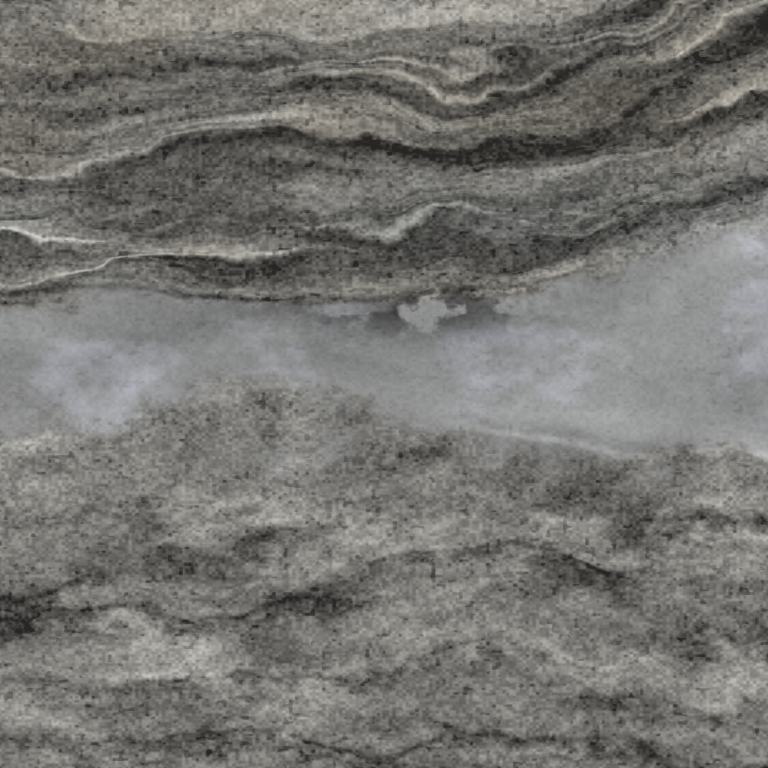
A WebGL 1 fragment shader for this texture:

```glsl
precision highp float;
// Layered grey stone slab: a dark striated upper zone, a pale smooth band and
// a grainy lower zone with dark wavy veins. Stretched fractal noise is sampled
// in folded, warped layer coordinates; seams and veins are soft noisy curves.

uniform vec2 u_resolution;

#define UPPER_TONE 0.372
#define BAND_TONE 0.555
#define LOWER_TONE 0.482
#define FOLD_SLOPE 0.5
#define WARP 0.14
#define GRAIN 0.15
#define SEAM_LIGHT 0.22
#define VEIN_DARK 0.17
#define UPPER_TINT vec3(1.015, 1.0, 0.955)
#define BAND_TINT vec3(0.995, 1.0, 1.0)
#define LOWER_TINT vec3(1.01, 1.0, 0.965)

float hash(vec2 p) {
  vec3 q = fract(p.xyx * 0.1031);
  q += dot(q, q.yzx + 33.33);
  return fract((q.x + q.y) * q.z);
}

float noise(vec2 p) {
  vec2 i = floor(p), f = fract(p);
  f = f * f * f * (f * (f * 6.0 - 15.0) + 10.0);
  vec2 e = vec2(0.0, 1.0);
  return mix(mix(hash(i), hash(i + e.yx), f.x),
             mix(hash(i + e.xy), hash(i + e.yy), f.x), f.y);
}

float fbm(vec2 p) {
  float sum = 0.0, amp = 0.533;
  for (int i = 0; i < 4; i++) {
    sum += amp * noise(p);
    p = p * 2.03 + 19.7;
    amp *= 0.5;
  }
  return sum;
}

// Fractal noise centred on zero
float vary(vec2 p) { return fbm(p) - 0.5; }

float bump(float d, float width) { return exp(-d * d / (width * width)); }

// Layers rise towards the right, more steeply near the top
float fold(vec2 p) {
  float s = p.x - 0.72;
  float bend = 0.5 * (s + sqrt(s * s + 0.006));
  return FOLD_SLOPE * bend * smoothstep(0.45, 0.95, p.y);
}

// Broken pale seams, each with a shadow beneath
float seams(vec2 s) {
  float sum = 0.0;
  for (int i = 0; i < 7; i++) {
    float k = float(i);
    float level = 0.665 + 0.045 * k + 0.03 * (hash(vec2(k, 4.0)) - 0.5);
    float d = s.y - level - 0.06 * (noise(vec2(s.x * 3.5, k * 7.3)) - 0.5);
    float gate = smoothstep(0.4, 0.75, noise(vec2(s.x * 4.0 + k, k * 3.1 + 20.0)));
    sum += gate * (SEAM_LIGHT * bump(d, 0.0045) + 0.07 * bump(d - 0.01, 0.012)
                   - 0.09 * bump(d + 0.014, 0.009));
  }
  return sum;
}

// Dark wavy veins: a thin core with a ragged halo below
float veins(vec2 s, float rag) {
  float sum = 0.0;
  for (int i = 0; i < 5; i++) {
    float k = float(i);
    float d = s.y - 0.34 + 0.078 * k
            - 0.15 * vary(vec2(s.x * 3.2 + k * 9.0, k * 5.7 + 3.0));
    float gate = smoothstep(0.25, 0.65, noise(vec2(s.x * 3.0 + k * 5.0, k + 50.0)));
    float halo = bump(d + 0.012, 0.02) * smoothstep(0.3, 0.65, rag);
    sum += gate * (0.65 * bump(d, 0.0055) + 0.8 * halo);
  }
  return VEIN_DARK * min(sum, 1.3);
}

void main() {
  vec2 p = gl_FragCoord.xy / u_resolution;

  // Layer coordinates: x drifts a little, y follows the folded beds
  vec2 drift = vec2(vary(p * vec2(4.0, 7.0)), vary(p * vec2(3.0, 6.0) + 17.0));
  float ripple = vary(p * vec2(14.0, 22.0) + 31.0);
  float h = p.y - fold(p) + WARP * drift.y + 0.03 * ripple;
  vec2 s = vec2(p.x + 0.12 * drift.x, h);

  // Zone masks
  float upper = smoothstep(0.595, 0.63, h + 0.03 * ripple);
  float lower = 1.0 - smoothstep(0.405, 0.46, h + 0.05 * (p.x - 0.5) + 0.06 * ripple);
  float band = (1.0 - upper) * (1.0 - lower);

  // Upper zone: fine strata, seams and a pale cap
  float strata = 0.42 * vary(s * vec2(2.0, 24.0)) + 0.36 * vary(s * vec2(7.0, 80.0) + 5.0);
  float ridge = 1.0 - abs(2.0 * vary(s * vec2(3.0, 16.0) + 40.0));
  float upperTone = UPPER_TONE + strata + seams(s)
                  + 0.06 * smoothstep(0.95, 1.0, ridge) * smoothstep(0.4, 0.6, noise(s * 6.0));
  float cap = smoothstep(0.955, 0.98, h) * smoothstep(0.02, 0.16, p.x);
  upperTone = mix(upperTone, 0.56 + 0.5 * strata, cap);

  // Pale band: cloudy, with wisps and a bright lower fringe
  float wisp = smoothstep(0.54, 0.74, fbm(p * vec2(8.0, 13.0) + 8.0));
  float fringe = bump(h - 0.445 + 0.05 * (p.x - 0.5) - 0.03 * ripple, 0.008)
               * smoothstep(0.45, 0.7, p.x + 0.4 * drift.x);
  float bandTone = BAND_TONE + 0.26 * vary(s * vec2(4.0, 12.0) + 60.0)
                 + 0.09 * wisp + 0.12 * fringe;

  // Lower zone: mottled beds and dark veins
  float rag = fbm(p * vec2(45.0, 70.0));
  float lowerTone = LOWER_TONE + 0.34 * vary(s * vec2(5.0, 14.0) + 90.0)
                  + 0.26 * vary(s * vec2(18.0, 45.0)) - veins(s, rag) + 0.06 * wisp;

  float tone = mix(mix(bandTone, lowerTone, lower), upperTone, upper);

  // Cracks and broken dark knots along the base of the upper zone
  float crack = bump(h - 0.622 - 0.04 * ripple, 0.005)
              * smoothstep(0.4, 0.65, noise(vec2(p.x * 7.0, 2.0)));
  vec2 k = (p - vec2(0.54, 0.6)) / vec2(0.15, 0.032);
  float knots = exp(-dot(k, k)) * smoothstep(0.25, 0.45, noise(p * vec2(22.0, 40.0) + 3.0));
  float lumps = smoothstep(0.5, 0.72, fbm(p * vec2(32.0, 42.0) + 11.0));
  tone -= 0.13 * crack;
  tone = mix(tone, mix(0.23, 0.58, lumps), 0.85 * knots);

  // Mineral grain and dark specks, weaker in the pale band
  float rough = mix(1.0, 0.3, band);
  float grain = noise(p * vec2(230.0, 260.0)) + 0.6 * noise(p * vec2(110.0, 140.0)) - 0.8;
  float specks = smoothstep(0.68, 0.92, noise(p * vec2(140.0, 185.0) + 7.0));
  tone += rough * (GRAIN * grain - 0.13 * specks * smoothstep(0.4, 0.6, rag));

  // Mineral tints: brown beds above, bluish wisps in the band
  vec3 tint = mix(mix(BAND_TINT, LOWER_TINT, lower), UPPER_TINT, upper);
  tint += vec3(0.03, 0.0, -0.04) * upper * 2.0 * drift.x;
  tint += vec3(-0.01, 0.0, 0.035) * band * wisp;
  gl_FragColor = vec4(clamp(tone, 0.15, 0.8) * tint, 1.0);
}
```
